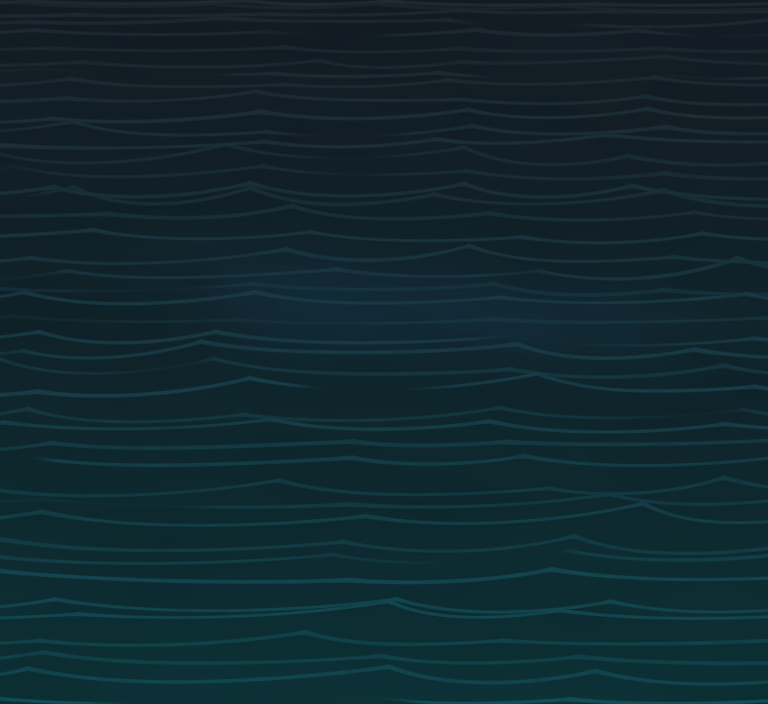
Reproduce this pattern procedurally as a Shadertoy shader.

```glsl
// Dark teal sea at night, drawn as rows of thin hand-inked wave crests.
#define ROWS 45
#define ROW_CROWDING 1.25
#define CREST_SPACING 0.36
#define CREST_HEIGHT 0.033
#define LINE_HALF_WIDTH 0.0024
#define DRIFT 0.014
#define HAZE_AMOUNT 0.75

float hash(vec2 p) {
    p = fract(p * vec2(0.1031, 0.1137));
    p += dot(p, p.yx + 33.33);
    return fract((p.x + p.y) * p.x * 37.0);
}

float noise(vec2 p) {
    vec2 cell = floor(p), f = fract(p);
    f = f * f * (3.0 - 2.0 * f);
    return mix(mix(hash(cell), hash(cell + vec2(1, 0)), f.x),
               mix(hash(cell + vec2(0, 1)), hash(cell + vec2(1, 1)), f.x), f.y);
}

float fbm(vec2 p) {
    return 0.55 * noise(p) + 0.3 * noise(p * 2.1 + 7.0) + 0.15 * noise(p * 4.3 + 19.0);
}

// Blend of three tones from the horizon (0) down to the foreground (1)
vec3 ramp(vec3 far, vec3 middle, vec3 near, float depth) {
    return depth < 0.5 ? mix(far, middle, depth * 2.0) : mix(middle, near, depth * 2.0 - 1.0);
}

// Crest place in cell k; neighbouring rows stay loosely aligned
float crestPlace(float k, float row) {
    return k + 0.45 * noise(vec2(k * 7.0 + 40.0, row * 0.3)) + 0.2 * hash(vec2(k + 11.0, row + 5.0));
}

float crestHeight(float k, float row) {
    return 0.25 + 0.75 * hash(vec2(k + 71.0, row + 31.0));
}

// Cusped swell: x is its height, y marks the lee side of a crest
vec2 swell(float x, float row) {
    float k = floor(x);
    if (x < crestPlace(k, row)) k -= 1.0;
    float from = crestPlace(k, row), to = crestPlace(k + 1.0, row);
    float u = clamp((x - from) / (to - from), 0.0, 1.0);
    float lee = pow(1.0 - u, 4.5), rise = pow(u, 3.2);
    return vec2(crestHeight(k, row) * lee + crestHeight(k + 1.0, row) * rise,
                exp(-u * 14.0) + exp(-(1.0 - u) * 35.0));
}

// Line height of a row at x, with its crest mark
vec2 waveLine(float x, float row, float depth) {
    float spacing = CREST_SPACING * mix(0.75, 1.1, depth);
    float height = CREST_HEIGHT * mix(0.35, 1.0, smoothstep(0.02, 0.35, depth));
    height *= 0.4 + 0.6 * hash(vec2(row + 3.0, 91.0));
    vec2 wave = swell(x / spacing + 0.3 * hash(vec2(row, 17.0)) + 20.0, row);
    float drift = DRIFT * (noise(vec2(x * 2.2 + 5.0, row * 3.7)) - 0.5);
    return vec2(1.0 - depth + height * (wave.x - 0.3) + drift, wave.y);
}

// Coverage of one inked row
float inkRow(vec2 p, float row, float pixel) {
    float t = (row + 0.7 * (hash(vec2(row, 53.0)) - 0.5)) / float(ROWS - 2);
    float depth = pow(max(t, 0.0), ROW_CROWDING);
    if (abs(p.y - 1.0 + depth) > 0.06) return 0.0;
    vec2 wave = waveLine(p.x, row, depth);
    float slope = (waveLine(p.x + 0.002, row, depth).x - wave.x) / 0.002;
    float dist = abs(p.y - wave.x) / sqrt(1.0 + min(slope * slope, 1.0));

    // Pen pressure: swelling width, faded stretches and a few gaps
    float pressure = noise(vec2(p.x * 4.0 + 9.0, row * 5.3));
    float width = LINE_HALF_WIDTH * (0.65 + 0.45 * pressure + 0.4 * wave.y);
    float tone = smoothstep(0.07, 0.25, pressure) * mix(0.6, 1.0, hash(vec2(row, 29.0)));
    tone *= 0.85 + 0.15 * noise(p * 60.0);
    return tone * (1.0 - smoothstep(width - pixel * 0.7, width + pixel * 0.9, dist));
}

void mainImage(out vec4 fragColor, in vec2 fragCoord) {
    float pixel = 1.0 / iResolution.y;
    vec2 p = fragCoord * pixel;
    float depth = 1.0 - p.y;

    // Water body with soft brushed unevenness
    vec3 water = ramp(vec3(0.075, 0.105, 0.135), vec3(0.058, 0.135, 0.160),
                      vec3(0.045, 0.190, 0.208), depth + 0.12 * (fbm(p * vec2(2.0, 5.0)) - 0.5));
    water *= 0.95 + 0.1 * fbm(p * vec2(5.0, 14.0) + 3.0);

    // Blue haze drifting across the middle
    float band = (depth - 0.37 - 0.13 * p.x) / 0.07;
    float haze = exp(-band * band) * smoothstep(0.3, 0.65, fbm(p * vec2(3.0, 7.0) + 12.0));
    haze *= smoothstep(0.1, 0.45, p.x);
    water = mix(water, vec3(0.075, 0.175, 0.235), HAZE_AMOUNT * haze);

    // Inked wave rows
    float ink = 0.0;
    for (int i = 0; i < ROWS; i++) ink = max(ink, inkRow(p, float(i), pixel));
    vec3 inkColor = ramp(vec3(0.125, 0.165, 0.195), vec3(0.095, 0.235, 0.280),
                         vec3(0.070, 0.320, 0.355), depth);
    fragColor = vec4(mix(water, inkColor, ink), 1.0);
}
```
